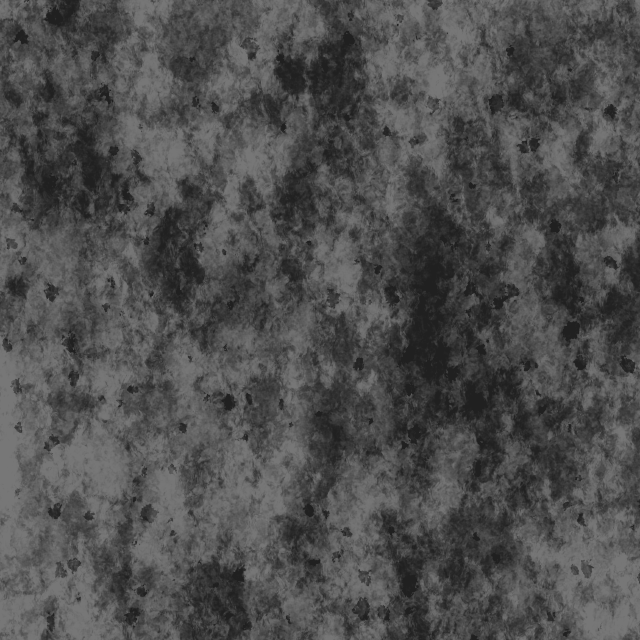
Write a Shadertoy shader that draws this texture.

```glsl
// Weathered dark grey concrete: soft vertical staining, ragged crisp-edged
// blotches, fine grain and scattered small pits. Rotated value-noise octaves
// are summed into one unit-variance field, then mapped to a grey ramp.

#define DARKEST 0.125
#define LIGHTEST 0.465
#define RAMP_LOW -2.73
#define RAMP_HIGH 2.13
#define STAIN_SCALE vec2(7.5, 3.9)
#define BLOTCH_SCALE vec2(17.0, 11.5)
#define FLECK_SCALE vec2(46.0, 38.0)
#define GRAIN_SCALE 230.0
#define PIT_SCALE vec2(30.0, 24.0)
#define PIT_SHARE 0.22
#define PIT_DEPTH 1.5

float hash(vec2 cell) {
    vec3 q = fract(vec3(cell.xyx) * 0.1031);
    q += dot(q, q.yzx + 33.33);
    return fract((q.x + q.y) * q.z);
}

// Value noise centred on zero
float noise(vec2 p) {
    vec2 i = floor(p);
    vec2 f = fract(p);
    f = f * f * (3.0 - 2.0 * f);
    float low = mix(hash(i), hash(i + vec2(1, 0)), f.x);
    float high = mix(hash(i + vec2(0, 1)), hash(i + vec2(1, 1)), f.x);
    return mix(low, high, f.y) - 0.5;
}

// Layered noise scaled to a standard deviation of about one
float layers(vec2 p, int octaves, float gain) {
    const mat2 turn = mat2(0.8, 0.6, -0.6, 0.8);
    float sum = 0.0, power = 0.0, amplitude = 1.0;
    for (int i = 0; i < octaves; i++) {
        sum += amplitude * noise(p);
        power += amplitude * amplitude;
        amplitude *= gain;
        p = turn * p * 2.03 + 17.3;
    }
    return sum / (0.2145 * sqrt(power));
}

// Flattens the extremes so that patches get plateaus and firm edges
float crisp(float n) {
    return 2.0 * smoothstep(-0.85, 0.85, n) - 1.0;
}

// Scattered round pits with uneven outlines, 1 inside a pit
float pits(vec2 p, float roughness) {
    vec2 cell = floor(p);
    float cover = 0.0;
    for (int y = -1; y <= 1; y++) {
        for (int x = -1; x <= 1; x++) {
            vec2 id = cell + vec2(x, y);
            if (hash(id + 71.0) > PIT_SHARE) continue;
            vec2 centre = id + vec2(hash(id + 5.0), hash(id + 29.0));
            float size = hash(id + 113.0);
            float radius = mix(0.08, 0.32, size * size);
            float edge = length(p - centre) - radius + 0.06 * roughness;
            cover = max(cover, 1.0 - smoothstep(-0.05, 0.05, edge));
        }
    }
    return cover;
}

void mainImage(out vec4 fragColor, in vec2 fragCoord) {
    vec2 uv = fragCoord / iResolution.y;

    // Small warp that frays every outline
    vec2 fray = vec2(noise(uv * 60.0 + 3.0), noise(uv * 60.0 + 41.0));
    vec2 p = uv + 0.008 * fray;

    // Staining, blotches, flecks and grain
    float stain = layers(p * STAIN_SCALE + 11.0, 6, 0.72);
    float blotch = crisp(layers(p * BLOTCH_SCALE + 53.0, 6, 0.78));
    float fleck = crisp(layers(p * FLECK_SCALE + 97.0, 4, 0.8));
    float grain = layers(uv * GRAIN_SCALE + 7.0, 2, 0.8);
    float field = 0.72 * stain + 0.68 * blotch + 0.40 * fleck + 0.2 * grain;

    // Pits
    field -= PIT_DEPTH * pits(p * PIT_SCALE, fleck + 0.5 * grain);

    // Grey ramp
    float tone = mix(DARKEST, LIGHTEST, smoothstep(RAMP_LOW, RAMP_HIGH, field));
    fragColor = vec4(vec3(tone), 1.0);
}
```
